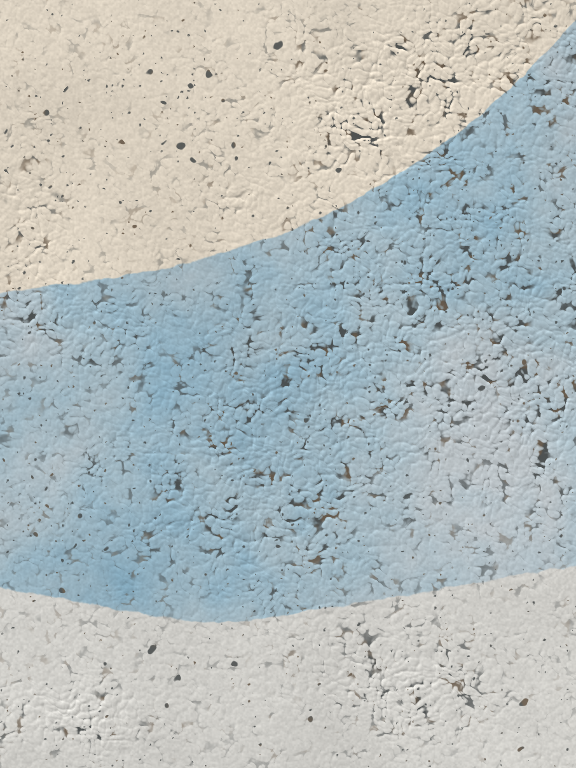
Reproduce this texture procedurally as a Shadertoy shader.

```glsl
const vec3 CREAM = vec3(0.855, 0.815, 0.750);
const vec3 WHITE = vec3(0.810, 0.805, 0.785);
const vec3 BLUE = vec3(0.630, 0.715, 0.755);
const vec3 DEEP_BLUE = vec3(0.510, 0.650, 0.725);
const vec3 PALE_BLUE = vec3(0.735, 0.765, 0.780);
const vec3 CREVICE = vec3(0.270, 0.285, 0.285);
const vec3 RUST = vec3(0.430, 0.340, 0.250);
const vec2 LIGHT_STEP = vec2(-0.0021, 0.0033);
const float RELIEF_GAIN = 0.50;
const float BASE_ROUGHNESS = 0.20;
const float GRAIN_GAIN = 0.055;

// Rough plaster patches: centre, radii
const vec4 ROUGH[11] = vec4[11](
    vec4(0.05, 0.94, 0.05, 0.13), vec4(0.62, 1.16, 0.12, 0.10),
    vec4(0.85, 1.24, 0.22, 0.12), vec4(0.42, 0.99, 0.05, 0.03),
    vec4(0.15, 0.76, 0.17, 0.06), vec4(0.78, 0.86, 0.33, 0.20),
    vec4(0.50, 0.62, 0.24, 0.14), vec4(0.45, 0.44, 0.22, 0.13),
    vec4(0.98, 0.64, 0.15, 0.20), vec4(0.69, 0.15, 0.14, 0.10),
    vec4(0.12, 0.09, 0.15, 0.06));

// Washes in the blue band: centre, radius, depth (negative is pale)
const vec4 WASH[9] = vec4[9](
    vec4(0.87, 0.85, 0.13, 0.55), vec4(0.47, 0.60, 0.20, 0.50),
    vec4(0.20, 0.34, 0.15, 0.75), vec4(0.04, 0.63, 0.09, 0.35),
    vec4(0.32, 0.78, 0.14, 0.40), vec4(0.88, 0.45, 0.20, -0.90),
    vec4(0.09, 0.50, 0.14, -0.55), vec4(0.78, 0.68, 0.15, -0.45),
    vec4(0.03, 0.79, 0.10, -0.40));

vec2 hash22(vec2 p) {
    vec3 q = fract(p.xyx * vec3(0.1031, 0.1030, 0.0973));
    q += dot(q, q.yzx + 33.33);
    return fract((q.xx + q.yz) * q.zy);
}

float noise(vec2 p) {
    vec2 i = floor(p), f = fract(p);
    f *= f * (3.0 - 2.0 * f);
    return mix(mix(hash22(i).x, hash22(i + vec2(1, 0)).x, f.x),
               mix(hash22(i + vec2(0, 1)).x, hash22(i + 1.0).x, f.x), f.y);
}

float fbm(vec2 p) {
    float sum = 0.0, amp = 0.5;
    for (int i = 0; i < 4; i++) {
        sum += amp * noise(p);
        p = mat2(1.6, 1.2, -1.2, 1.6) * p + 17.3;
        amp *= 0.5;
    }
    return sum / 0.9375;
}

float blob(vec2 p, vec2 centre, vec2 radius) {
    vec2 d = (p - centre) / radius;
    return exp(-dot(d, d));
}

// Rounded pebbles that meet in sharp creases
float domes(vec2 p) {
    vec2 cell = floor(p);
    float nearest = 2.0;
    for (int y = -1; y <= 1; y++)
        for (int x = -1; x <= 1; x++) {
            vec2 c = cell + vec2(x, y);
            vec2 d = c + hash22(c) - p;
            nearest = min(nearest, dot(d, d));
        }
    return 1.0 - nearest;
}

float relief(vec2 p) {
    vec2 w = p + 0.016 * vec2(noise(p * 28.0), noise(p * 28.0 + 71.0));
    w += 0.006 * vec2(noise(p * 90.0 + 13.0), noise(p * 90.0 + 37.0));
    return 0.5 * domes(w * vec2(46, 54)) + 0.5 * domes(w * vec2(92, 108) + 9.0);
}

float pores(vec2 p, float scale, float density) {
    vec2 q = p * scale + 0.3 * noise(p * scale * 2.5);
    vec2 cell = floor(q), h = hash22(cell + scale), k = hash22(cell + scale + 57.0);
    float radius = 0.07 + 0.17 * k.x * k.x;
    float soft = 0.8 * scale / iResolution.x;
    float d = length((fract(q) - 0.3 - 0.4 * h) * vec2(1.0, 0.8 + 0.5 * h.y));
    return (1.0 - smoothstep(radius - soft, radius + soft, d)) * step(k.y, density);
}

void mainImage(out vec4 fragColor, in vec2 fragCoord) {
    vec2 p = fragCoord / iResolution.x;
    float x = p.x, cloud = fbm(p * 7.0), patches = fbm(p * 19.0 + 40.0);

    // Band edges
    float wobble = 0.010 * (fbm(p * 45.0) - 0.5);
    float upper = 0.826 + x * (0.102 + x * (0.077 + x * 0.294)) + wobble;
    float lower = 0.241 - 0.01 * (x - 0.37)
                + 0.185 * sqrt((x - 0.37) * (x - 0.37) + 0.0036) + wobble;
    float soft = 1.2 / iResolution.x;
    float inCream = smoothstep(-soft, soft, p.y - upper);
    float inWhite = 1.0 - smoothstep(-soft, soft, p.y - lower);
    float inBlue = (1.0 - inCream) * (1.0 - inWhite);

    // Paint
    float wash = 1.5 * (cloud - 0.5) + 0.7 * (patches - 0.5);
    for (int i = 0; i < 9; i++)
        wash += WASH[i].w * blob(p, WASH[i].xy, WASH[i].zz);
    vec3 blue = mix(BLUE, DEEP_BLUE, clamp(wash, 0.0, 1.0));
    blue = mix(blue, PALE_BLUE, clamp(-wash, 0.0, 1.0));
    vec3 col = mix(mix(blue, CREAM, inCream), WHITE, inWhite);
    col *= 1.0 + 0.08 * (cloud - 0.5);

    // Roughness
    float rough = BASE_ROUGHNESS + 0.12 * inBlue;
    for (int i = 0; i < 11; i++)
        rough += 0.65 * blob(p, ROUGH[i].xy, ROUGH[i].zw);
    rough = clamp(rough * (0.35 + 1.3 * patches), 0.06, 1.0);

    // Side light on the plaster
    float height = relief(p);
    float slope = height - relief(p + LIGHT_STEP);
    col *= 1.0 + RELIEF_GAIN * rough * clamp(slope, -0.5, 0.32);
    col *= 1.0 + GRAIN_GAIN * (noise(p * 210.0) + noise(p * 330.0) - 1.0);

    // Crevices and pores
    float crease = (1.0 - smoothstep(0.52, 0.74, height)) * rough;
    crease *= smoothstep(0.38, 0.66, fbm(p * 32.0 + 5.0));
    float cluster = blob(p, vec2(0.21, 1.14), vec2(0.20, 0.14))
                  + blob(p, vec2(0.07, 0.45), vec2(0.13, 0.10));
    float pits = max(pores(p, 40.0, 0.015 + 0.20 * cluster),
                     pores(p, 105.0, 0.035 + 0.10 * cluster + 0.06 * rough));
    vec3 hollow = mix(CREVICE, RUST, 0.7 * smoothstep(0.5, 0.8, noise(p * 60.0)));
    col = mix(col, hollow, clamp(max(crease * 1.15, pits * 0.85), 0.0, 0.92));

    fragColor = vec4(clamp(col, 0.0, 1.0), 1.0);
}
```
